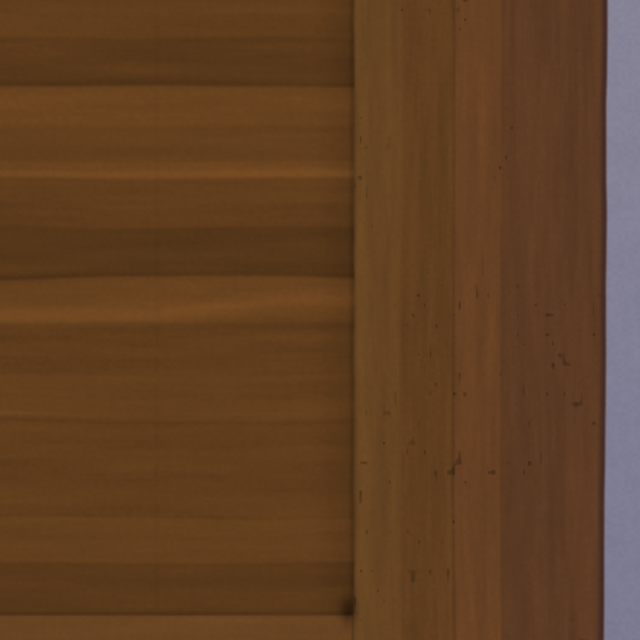
This texture is drawn by a three.js fragment shader. Its source:

```glsl
// Dim wooden cabinet door: horizontal boards, an upright frame and a strip of pale wall.
varying vec2 vUv;

float hash(vec2 p) {
  return fract(sin(dot(p, vec2(127.1, 311.7))) * 43758.5453);
}

float noise(vec2 p) {
  vec2 i = floor(p), f = fract(p);
  f = f * f * (3.0 - 2.0 * f);
  return mix(mix(hash(i), hash(i + vec2(1.0, 0.0)), f.x),
             mix(hash(i + vec2(0.0, 1.0)), hash(i + 1.0), f.x), f.y);
}

float fbm(vec2 p) {
  float sum = 0.0, amp = 0.5;
  for (int i = 0; i < 4; i++) {
    sum += amp * noise(p);
    p = p * 2.03 + 17.3;
    amp *= 0.5;
  }
  return sum;
}

// Soft line of a given half width
float line(float d, float w) {
  return exp(-d * d / (w * w));
}

// Replaces the tone below a board's top edge
float board(float tone, float y, float top, float shade) {
  return mix(tone, shade, smoothstep(-0.004, 0.004, top - y));
}

vec3 panel(vec2 p) {
  float y = p.y + 0.008 * (noise(vec2(p.x * 5.0, p.y * 9.0)) - 0.5);
  float t = 0.98;
  t = board(t, y, 0.941, 0.90);
  t = board(t, y, 0.866, 1.06);
  t = board(t, y, 0.798, 1.00);
  t = board(t, y, 0.747, 1.07);
  t = board(t, y, 0.722, 0.96);
  t = board(t, y, 0.646, 0.87);
  t = board(t, y, 0.566, 1.03);
  t = board(t, y, 0.496, 0.95);
  t = board(t, y, 0.414, 1.00);
  t = board(t, y, 0.342, 0.97);
  t = board(t, y, 0.193, 1.01);
  t = board(t, y, 0.121, 0.90);

  // Bright lips and dark seams
  float bend = 0.022 * smoothstep(0.2, 0.5, p.x);
  t += 0.12 * line(y - 0.728, 0.007);
  t += 0.12 * line(y - 0.507 - bend, 0.013);
  t += 0.08 * line(y - 0.352, 0.004) * (1.0 - smoothstep(0.05, 0.25, p.x));
  t -= 0.08 * (line(y - 0.869, 0.007) + line(y - 0.568, 0.006));
  t -= 0.05 * (line(y - 0.800, 0.005) + line(y - 0.341, 0.004) + line(y - 0.192, 0.003));

  // Grain along the boards, and shade against the frame
  t += 0.14 * (fbm(vec2(p.x * 4.0, y * 55.0)) - 0.47);
  t += 0.05 * (fbm(vec2(p.x * 14.0, y * 150.0)) - 0.47);
  t -= 0.10 * smoothstep(0.48, 0.553, p.x);
  t -= 0.04 * line(p.x - 0.245, 0.004) * noise(p * vec2(30.0, 60.0));
  return vec3(0.385, 0.245, 0.115) * t;
}

vec3 frame(vec2 p) {
  float x = p.x + 0.003 * (noise(vec2(p.x * 8.0, p.y * 5.0)) - 0.5);
  vec3 c = vec3(0.390, 0.262, 0.132);
  c = mix(c, vec3(0.375, 0.243, 0.122), smoothstep(0.622, 0.632, x));
  c = mix(c, vec3(0.398, 0.250, 0.138), smoothstep(0.706, 0.714, x));
  c = mix(c, vec3(0.358, 0.228, 0.138), smoothstep(0.780, 0.789, x));

  // Upright grain, joints and small pores
  float t = 1.0 + 0.16 * (fbm(vec2(x * 65.0, p.y * 4.0)) - 0.47);
  t += 0.10 * (fbm(vec2(x * 140.0, p.y * 16.0)) - 0.47);
  t -= 0.09 * line(x - 0.709, 0.003) + 0.05 * line(x - 0.784, 0.003);
  t += 0.05 * line(x - 0.565, 0.008);
  t -= 0.22 * smoothstep(0.86, 0.98, noise(p * vec2(110.0, 65.0)))
            * smoothstep(0.45, 0.75, noise(p * 9.0 + 4.0));
  return c * t;
}

void main() {
  vec2 p = vUv;
  float seam = 0.553 + 0.002 * (noise(vec2(p.y * 30.0, 2.0)) - 0.5);
  vec3 c = mix(panel(p), frame(p), smoothstep(seam - 0.003, seam + 0.003, p.x));

  // Bottom rail
  float rail = smoothstep(0.041, 0.036, p.y) * smoothstep(0.553, 0.547, p.x);
  float railGrain = 0.97 + 0.14 * fbm(vec2(p.x * 6.0, p.y * 60.0));
  c = mix(c, vec3(0.395, 0.257, 0.130) * railGrain, rail);

  // Shadow in the seam, deepest in the lower corner
  c *= 1.0 - 0.15 * line(p.x - 0.551, 0.005) * step(0.041, p.y);
  c *= 1.0 - 0.40 * line(length((p - vec2(0.544, 0.046)) * vec2(1.0, 0.6)), 0.012);
  c *= 1.0 - 0.12 * line(p.y - 0.041, 0.004) * step(p.x, 0.551);

  // Wall with a dark violet rim along the door
  float edge = 0.943 + 0.005 * p.y + 0.002 * (noise(vec2(p.y * 18.0, 7.0)) - 0.5);
  c = mix(c, vec3(0.235, 0.150, 0.155), 0.75 * line(p.x - edge + 0.003, 0.005));
  vec3 wall = mix(vec3(0.485, 0.480, 0.570), vec3(0.530, 0.515, 0.590), p.y);
  wall *= 0.98 + 0.04 * fbm(p * 25.0);
  c = mix(c, wall, smoothstep(edge - 0.002, edge + 0.004, p.x));

  // Faint mottling
  c *= 1.0 + 0.04 * (noise(p * 190.0) - 0.5);
  gl_FragColor = vec4(c, 1.0);
}
```
